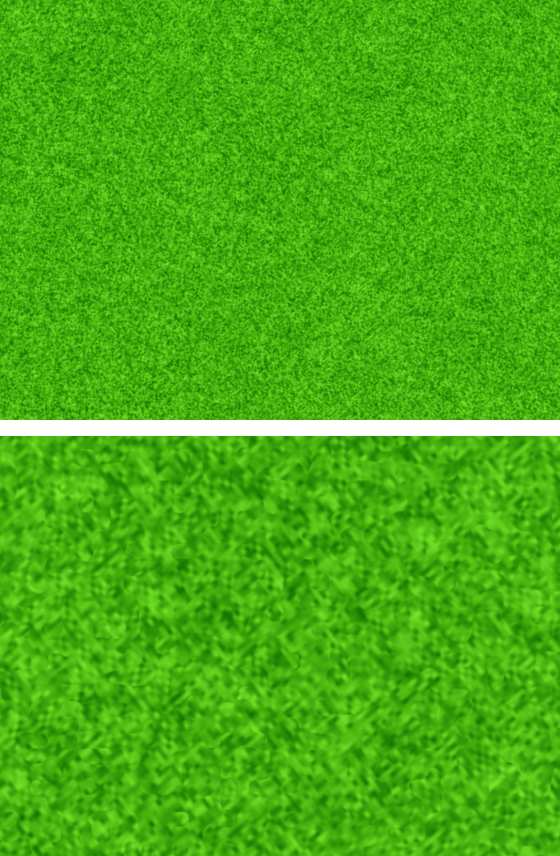
Top: the whole. Bottom: its middle third, enlarged.
Write a Shadertoy shader that draws this texture.

```glsl
// Dense, short-cropped lawn seen from above.
// Slightly stretched value noise in two crossing directions forms the blades;
// coarser noise adds tufts, clumps and mottling. The tone runs through a green ramp.

#define SHADE_GREEN vec3(0.17, 0.56, 0.02)
#define LAWN_GREEN  vec3(0.275, 0.685, 0.05)
#define SUN_GREEN   vec3(0.37, 0.80, 0.11)
#define BLADE_SCALE vec2(270.0, 195.0)
#define TUFT_SCALE   150.0
#define CLUMP_SCALE  45.0
#define MOTTLE_SCALE 14.0
#define BLADE_WEIGHT  1.02
#define TUFT_WEIGHT   0.42
#define CLUMP_WEIGHT  0.22
#define MOTTLE_WEIGHT 0.11
#define PIT_DEPTH     0.45

float hash(vec2 p) {
    return fract(sin(dot(p, vec2(127.1, 311.7))) * 43758.5453);
}

// Value noise, centred on zero with a spread of about one
float noise(vec2 p) {
    vec2 cell = floor(p);
    vec2 f = fract(p);
    f = f * f * (3.0 - 2.0 * f);
    float low  = mix(hash(cell), hash(cell + vec2(1.0, 0.0)), f.x);
    float high = mix(hash(cell + vec2(0.0, 1.0)), hash(cell + vec2(1.0)), f.x);
    return (mix(low, high, f.y) - 0.5) / 0.214;
}

mat2 rotation(float angle) {
    float c = cos(angle), s = sin(angle);
    return mat2(c, -s, s, c);
}

// Short strokes that lean left or right from patch to patch
float blades(vec2 p) {
    float leanLeft  = noise(rotation(0.65) * p * BLADE_SCALE + 17.0);
    float leanRight = noise(rotation(-0.85) * p * BLADE_SCALE + 53.0);
    float patchLean = smoothstep(-0.3, 0.3, noise(p * 80.0 + 91.0));
    return mix(leanLeft, leanRight, patchLean);
}

float lawnTone(vec2 p) {
    float tone = BLADE_WEIGHT * blades(p);
    tone += TUFT_WEIGHT * noise(rotation(0.4) * p * TUFT_SCALE + 7.0);
    tone += CLUMP_WEIGHT * noise(rotation(1.1) * p * CLUMP_SCALE + 31.0);
    tone += MOTTLE_WEIGHT * noise(rotation(0.8) * p * MOTTLE_SCALE + 73.0);
    // Small shadowed gaps between the blades
    float pit = smoothstep(1.0, 2.0, noise(rotation(-0.3) * p * 180.0 + 111.0));
    return tone - PIT_DEPTH * pit;
}

vec3 grassColor(float tone) {
    vec3 slope = tone < 0.0 ? LAWN_GREEN - SHADE_GREEN : SUN_GREEN - LAWN_GREEN;
    return clamp(LAWN_GREEN + slope * tone / 1.75, 0.0, 1.0);
}

void mainImage(out vec4 fragColor, in vec2 fragCoord) {
    // Four samples per pixel smooth the finest strokes
    vec3 color = vec3(0.0);
    for (int i = 0; i < 4; i++) {
        vec2 offset = vec2(float(i % 2), float(i / 2)) * 0.5 - 0.25;
        vec2 p = (fragCoord + offset) / iResolution.y;
        color += grassColor(lawnTone(p));
    }
    fragColor = vec4(color / 4.0, 1.0);
}
```
